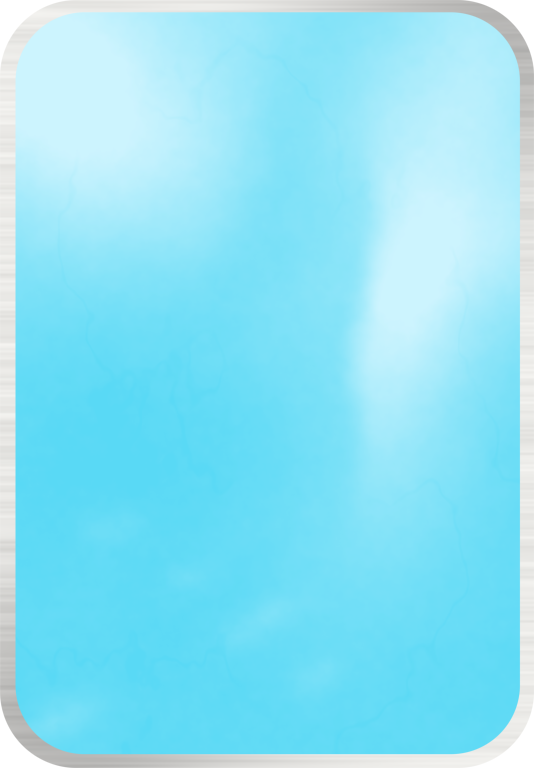
A WebGL 1 fragment shader for this background:

```glsl
precision highp float;
uniform vec2 u_resolution;

#define ASPECT 0.6953
#define DEEP vec3(0.35, 0.85, 0.96)
#define PALE vec3(0.80, 0.955, 0.995)
#define METAL_LIGHT vec3(0.92, 0.917, 0.905)
#define METAL_DARK vec3(0.70, 0.697, 0.69)
#define WARP 0.05
#define GRAIN 0.075
#define BRUSH 0.045

float hash(vec2 p) {
  vec3 q = fract(vec3(p.xyx) * 0.1031);
  q += dot(q, q.yzx + 33.33);
  return fract((q.x + q.y) * q.z);
}

float noise(vec2 p) {
  vec2 i = floor(p), f = fract(p);
  f = f * f * (3.0 - 2.0 * f);
  return mix(mix(hash(i), hash(i + vec2(1.0, 0.0)), f.x),
             mix(hash(i + vec2(0.0, 1.0)), hash(i + 1.0), f.x), f.y);
}

float fbm(vec2 p) {
  float sum = 0.0, amp = 0.5;
  for (int i = 0; i < 5; i++) {
    sum += amp * noise(p);
    p = mat2(1.6, 1.2, -1.2, 1.6) * p + 7.3;
    amp *= 0.5;
  }
  return sum;
}

float roundBox(vec2 p, vec2 halfSize, float radius) {
  vec2 d = abs(p) - halfSize + radius;
  return length(max(d, 0.0)) + min(max(d.x, d.y), 0.0) - radius;
}

// Soft elliptical wash, leaning sideways by the given slope
float wash(vec2 p, vec2 centre, vec2 radii, float slope) {
  vec2 q = p - centre;
  q.x -= slope * q.y;
  q /= radii;
  return exp(-dot(q, q));
}

// Amount of pale pigment: 0 is deep blue, 1 is nearly white
float paleness(vec2 p) {
  vec2 w = p + WARP * (vec2(fbm(p * 7.0), fbm(p * 7.0 + 31.0)) - 0.48);
  float t = 0.06 + 0.30 * smoothstep(0.35, 0.85, w.y);

  // Pale upper corners
  t += 0.72 * wash(w, vec2(0.07, 0.92), vec2(0.21, 0.20), 0.0);
  t += 0.22 * wash(w, vec2(0.20, 0.79), vec2(0.16, 0.10), 0.4);
  t += 0.38 * wash(w, vec2(0.60, 0.90), vec2(0.12, 0.20), 0.3);
  t += 0.30 * wash(w, vec2(0.68, 0.70), vec2(0.09, 0.13), 0.0);

  // Bright streak with a crisp left edge, and its fading tail
  float edge = smoothstep(0.445, 0.50, w.x - 0.05 * (w.y - 0.6));
  t += 0.62 * edge * wash(w, vec2(0.525, 0.59), vec2(0.095, 0.18), 0.12);
  t += 0.20 * wash(w, vec2(0.53, 0.58), vec2(0.20, 0.24), 0.2);
  t += 0.22 * wash(w, vec2(0.51, 0.32), vec2(0.12, 0.13), 0.3);

  // Deeper diagonal band and left side
  t -= 0.16 * wash(w, vec2(0.37, 0.80), vec2(0.07, 0.17), 0.35);
  t -= 0.08 * wash(w, vec2(0.12, 0.42), vec2(0.16, 0.14), 0.0);

  // Small blooms scattered over the lower part
  for (int i = 0; i < 7; i++) {
    float k = float(i);
    vec2 c = vec2(0.05 + 0.44 * fract(k * 0.618), 0.05 + 0.31 * fract(k * 0.414));
    t += 0.13 * wash(w, c, vec2(0.035, 0.025), 0.5) * (0.5 + fbm(p * 40.0));
  }
  return t;
}

vec3 paint(vec2 p) {
  float t = paleness(p);
  t += 0.14 * (fbm(p * 9.0 + 4.0) - 0.48);
  t += GRAIN * (fbm(p * 75.0) - 0.48);
  // Faint creases that come and go
  float ridge = abs(fbm(p * vec2(6.0, 4.0) + 12.0) - 0.48);
  float crease = 1.0 - smoothstep(0.0, 0.018, ridge);
  t -= 0.05 * crease * smoothstep(0.4, 0.65, noise(p * 8.0 + 3.0));
  return mix(DEEP, PALE, clamp(t, 0.0, 1.0));
}

vec3 metal(vec2 p) {
  float shade = wash(p, vec2(0.66, 0.98), vec2(0.26, 0.19), 0.0);
  shade += wash(p, vec2(0.08, 0.04), vec2(0.24, 0.20), 0.0);
  float streak = noise(p * vec2(7.0, 330.0)) + noise(p * vec2(3.0, 120.0)) - 1.0;
  return mix(METAL_LIGHT, METAL_DARK, min(shade, 1.0)) + BRUSH * streak;
}

void main() {
  vec2 p = gl_FragCoord.xy / u_resolution * vec2(ASPECT, 1.0);
  float aa = 0.75 / u_resolution.y;
  float plate = roundBox(p - vec2(0.3477, 0.5), vec2(0.3477, 0.5), 0.100);
  float panel = roundBox(p - vec2(0.3486, 0.501), vec2(0.3284, 0.483), 0.090);
  vec3 color = mix(metal(p), vec3(1.0), smoothstep(-aa, aa, plate));
  color = mix(paint(p), color, smoothstep(-aa, aa, panel));
  gl_FragColor = vec4(color, 1.0);
}
```
